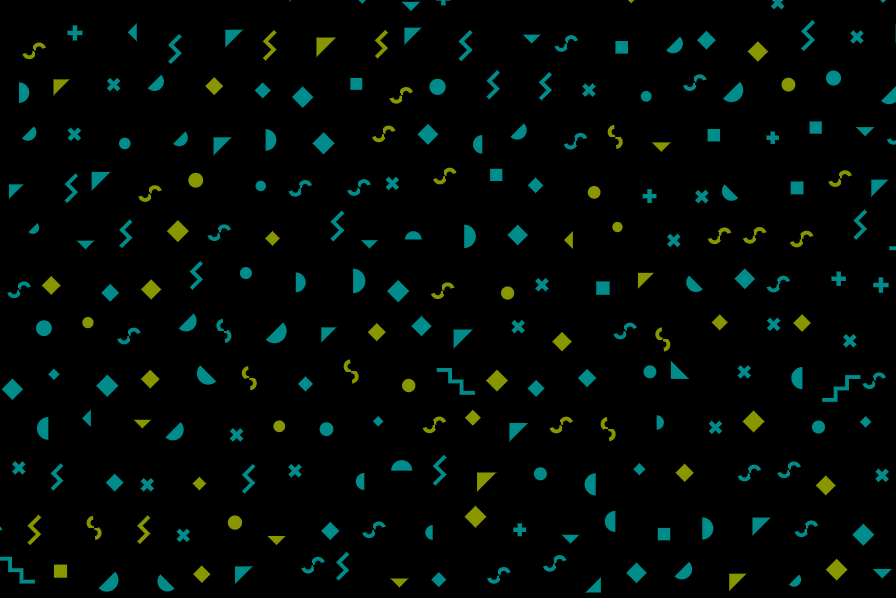
Reproduce this pattern procedurally as a WebGL 1 fragment shader.

```glsl
precision highp float;
uniform vec2 u_resolution;

const float CANVAS_HEIGHT = 512.0; // design units from bottom to top
const float CELL = 41.5;           // spacing of the scattered shapes
const float JITTER = 0.46;
const float STROKE = 1.65;         // half width of drawn lines
const float PI = 3.14159265;
const vec3 TEAL = vec3(0.0, 0.55, 0.54);
const vec3 OLIVE = vec3(0.54, 0.59, 0.0);

float hash(vec2 cell, float salt) {
  vec3 q = fract(vec3(cell, salt) * vec3(0.1031, 0.1137, 0.0973));
  q += dot(q, q.yzx + 33.33);
  return fract((q.x + q.y) * q.z);
}

vec2 rotate(vec2 p, float angle) {
  float c = cos(angle), s = sin(angle);
  return vec2(c * p.x + s * p.y, c * p.y - s * p.x);
}

// Distance functions
float rect(vec2 p, vec2 halfSize) {
  vec2 d = abs(p) - halfSize;
  return max(d.x, d.y);
}

float bar(vec2 p, vec2 a, vec2 b, float halfWidth) {
  vec2 axis = b - a;
  float len = length(axis);
  vec2 dir = axis / len;
  vec2 q = p - 0.5 * (a + b);
  vec2 local = vec2(dot(q, dir), dot(q, vec2(-dir.y, dir.x)));
  return rect(local, vec2(0.5 * len + halfWidth, halfWidth));
}

float diamond(vec2 p, float radius) {
  return (abs(p.x) + abs(p.y) - radius) * 0.7071;
}

float halfDisc(vec2 p, float radius) {
  vec2 q = p + vec2(0.4 * radius, 0.0);
  return max(length(q) - radius, -q.x);
}

float cornerTriangle(vec2 p, float h) {
  return max(max(-p.x - h, p.y - h), (p.x - p.y) * 0.7071);
}

float cross4(vec2 p, float arm, float halfWidth) {
  return min(rect(p, vec2(arm, halfWidth)), rect(p, vec2(halfWidth, arm)));
}

float squiggle(vec2 p, float radius, float halfWidth) {
  vec2 q = (p.x < 0.0 ? -p : p) - vec2(radius, 0.0);
  return max(abs(length(q) - radius) - halfWidth, -q.y);
}

float zigzag(vec2 p, float step, float halfWidth) {
  vec2 q = p.y < 0.0 ? -p : p;
  vec2 knee = vec2(-0.5, 0.5) * step;
  return min(bar(q, -knee, knee, halfWidth),
             bar(q, knee, vec2(0.5, 1.5) * step, halfWidth));
}

float stairs(vec2 p, float step, float halfWidth) {
  vec2 q = p.y < 0.0 ? -p : p;
  vec2 foot = vec2(0.5, 0.0) * step;
  vec2 top = vec2(0.5, 1.0) * step;
  float d = bar(q, -foot, foot, halfWidth);
  d = min(d, bar(q, foot, top, halfWidth));
  return min(d, bar(q, top, vec2(1.5, 1.0) * step, halfWidth));
}

// Picks a shape; returns its distance and its chance of being olive
vec2 confetti(vec2 p, float kind, float turn, float size) {
  float grown = sqrt(size);
  if (kind < 0.21) return vec2(diamond(p, mix(4.0, 9.8, grown)), 0.3);
  if (kind < 0.29) return vec2(length(p) - mix(4.0, 7.0, grown), 0.62);
  if (kind < 0.35) return vec2(rect(p, vec2(mix(4.6, 6.0, grown))), 0.17);
  if (kind < 0.47) {
    float eighths = turn < 0.26 ? 0.0 : turn < 0.46 ? 4.0 :
                    turn < 0.74 ? -1.0 : turn < 0.91 ? -3.0 : 2.0;
    return vec2(halfDisc(rotate(p, eighths * PI / 4.0), mix(5.0, 10.5, grown)), 0.0);
  }
  if (kind < 0.56) {
    float quarters = max(0.0, floor(turn * 12.0) - 8.0);
    return vec2(cornerTriangle(rotate(p, quarters * PI / 2.0), mix(6.0, 8.5, size)), 0.26);
  }
  if (kind < 0.61) {
    float angle = turn < 0.65 ? 0.75 * PI : 0.25 * PI;
    return vec2(cornerTriangle(rotate(p, angle), mix(5.0, 5.8, size)), 0.38);
  }
  if (kind < 0.75) {
    float angle = turn < 0.74 ? 0.26 : 0.53 * PI;
    return vec2(squiggle(rotate(p, angle), 4.35, STROKE), 0.48);
  }
  if (kind < 0.84) return vec2(zigzag(p, mix(6.0, 7.4, grown), STROKE), 0.24);
  if (kind < 0.89) return vec2(cross4(p, mix(5.0, 6.8, grown), 1.9), 0.0);
  if (kind < 0.97) return vec2(cross4(rotate(p, PI / 4.0), 6.3, 1.9), 0.0);
  vec2 q = turn < 0.4 ? p : turn < 0.75 ? vec2(-p.x, p.y) : p.yx;
  return vec2(stairs(q, 9.8, STROKE), 0.15);
}

void main() {
  float pixel = CANVAS_HEIGHT / u_resolution.y;
  vec2 p = gl_FragCoord.xy * pixel;
  vec2 home = floor(p / CELL);
  vec3 color = vec3(0.0);

  // Staggered, jittered grid: visit the neighbouring cells
  for (int j = -1; j <= 1; j++) {
    for (int i = -1; i <= 1; i++) {
      vec2 cell = home + vec2(float(i), float(j));
      vec2 jitter = (vec2(hash(cell, 1.0), hash(cell, 2.0)) - 0.5) * JITTER;
      float stagger = 0.5 * mod(cell.y, 2.0) - 0.25;
      vec2 center = (cell + 0.5 + jitter + vec2(stagger, 0.0)) * CELL;
      vec2 shape = confetti(p - center, hash(cell, 3.0), hash(cell, 4.0), hash(cell, 5.0));
      vec3 ink = hash(cell, 6.0) < shape.y ? OLIVE : TEAL;
      color = mix(color, ink, clamp(0.5 - shape.x / pixel, 0.0, 1.0));
    }
  }
  gl_FragColor = vec4(color, 1.0);
}
```
